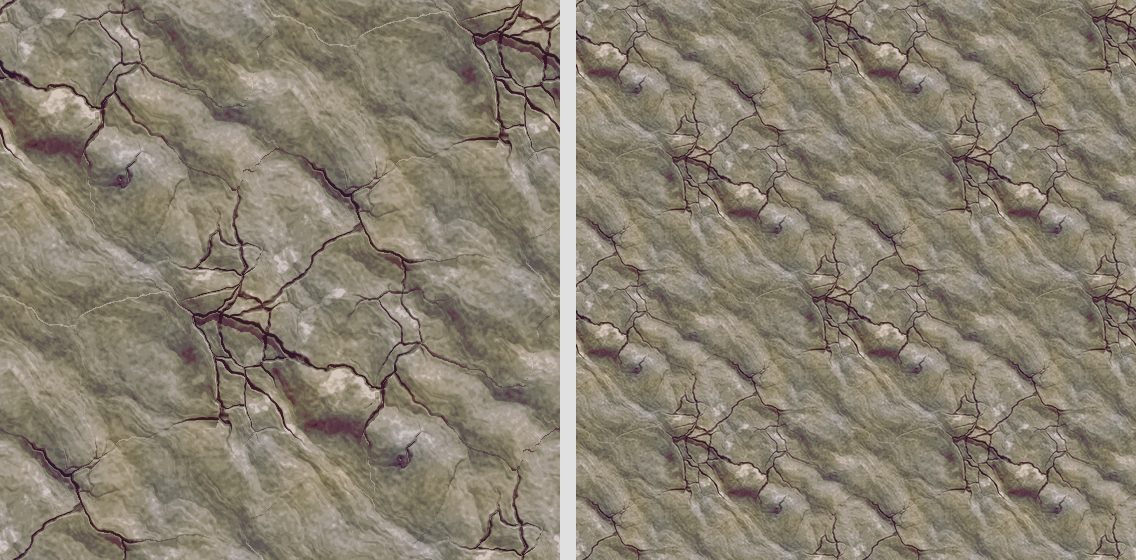
Left, the tile; right, the same tile 2 across and 2 down.
Reproduce this texture procedurally as a Shadertoy shader.

```glsl
const float TAU = 6.2831853;

vec2 hash2(vec2 p) {
    vec3 q = fract(p.xyx * vec3(0.1031, 0.1030, 0.0973));
    q += dot(q, q.yzx + 33.33);
    return fract((q.xx + q.yz) * q.zy);
}

// Gradient noise that wraps after a whole number of cells
float noise(vec2 p, vec2 period, float seed) {
    vec2 i = floor(p), f = p - i;
    vec2 s = f * f * f * (f * (f * 6.0 - 15.0) + 10.0);
    vec4 n;
    for (int k = 0; k < 4; k++) {
        vec2 corner = vec2(k & 1, k >> 1);
        vec2 slope = hash2(mod(i + corner, period) + seed * 17.3) * 2.0 - 1.0;
        n[k] = dot(slope, f - corner);
    }
    return mix(mix(n.x, n.y, s.x), mix(n.z, n.w, s.x), s.y);
}

float fbm(vec2 p, vec2 period, int octaves, float seed) {
    float sum = 0.0, amp = 1.0;
    for (int k = 0; k < octaves; k++) {
        sum += amp * noise(p * period, period, seed + float(k));
        period *= 2.0;
        amp *= 0.5;
    }
    return sum;
}

// Wrapped cells: xy = offset from the centre, z = distance to the edge, w = cell id
vec4 cells(vec2 p, vec2 period, float seed) {
    vec2 q = p * period, i = floor(q), f = q - i;
    vec2 near = vec2(8.0), next = vec2(8.0);
    float id = 0.0;
    for (int y = -2; y <= 2; y++)
    for (int x = -2; x <= 2; x++) {
        vec2 g = vec2(x, y);
        vec2 h = hash2(mod(i + g, period) + seed * 13.7);
        vec2 r = g + 0.1 + 0.8 * h - f;
        if (dot(r, r) < dot(near, near)) {
            next = near;
            near = r;
            id = fract(h.x * 7.3 + h.y * 11.9);
        } else if (dot(r, r) < dot(next, next)) {
            next = r;
        }
    }
    float edge = dot(0.5 * (near + next), normalize(next - near));
    return vec4(-near / period, edge / period.x, id);
}

float facet(vec4 c) {
    return dot(c.xy, vec2(c.w, fract(c.w * 57.3)) - 0.5);
}

// Rock height; also gives crack depth and x = brokenness, y = slab id
float relief(vec2 p, out float crack, out vec2 slab) {
    vec2 d = vec2(p.x + p.y, p.x - p.y);
    vec2 w = d + 0.09 * vec2(fbm(d, vec2(4), 5, 1.0), fbm(d, vec2(4), 5, 2.0));
    float zone = 0.5 * (cos(TAU * d.x) + cos(TAU * (d.y - 0.1)));
    float broken = smoothstep(-0.2, 0.6, zone + 0.9 * fbm(d, vec2(3), 3, 3.0));
    vec4 big = cells(w, vec2(4, 3), 4.0);
    vec4 small = cells(w, vec2(9, 8), 5.0);
    float rubble = broken * smoothstep(-0.05, 0.2, noise(d * 4.0, vec2(4), 6.0));

    // Soft diagonal folds, then tilted slabs and small stones
    float h = 0.085 * fbm(w, vec2(4, 2), 6, 7.0);
    h += 0.11 * abs(noise(w * vec2(5, 3), vec2(5, 3), 14.0));
    h += (0.2 + 0.8 * broken) * (0.8 * facet(big) + 0.05 * big.w * broken);
    h += rubble * (0.7 * facet(small) + 0.025 * small.w);

    float wide = 0.004 + 0.006 * max(0.0, noise(d * 9.0, vec2(9), 8.0) + 0.3);
    crack = broken * (1.0 - smoothstep(0.2 * wide, wide, big.z));
    crack = max(crack, 0.85 * rubble * (1.0 - smoothstep(0.001, 0.005, small.z)));
    slab = vec2(broken, big.w);
    return h - 0.012 * crack;
}

// Stone colours by tone, from deep shadow to bleached crust
vec3 stone(float t) {
    vec3 c = mix(vec3(0.20, 0.09, 0.15), vec3(0.36, 0.22, 0.26), smoothstep(-3.2, -1.96, t));
    c = mix(c, vec3(0.39, 0.35, 0.32), smoothstep(-1.96, -1.15, t));
    c = mix(c, vec3(0.47, 0.45, 0.37), smoothstep(-1.15, -0.43, t));
    c = mix(c, vec3(0.56, 0.53, 0.45), smoothstep(-0.43, 0.3, t));
    c = mix(c, vec3(0.65, 0.61, 0.56), smoothstep(0.3, 1.1, t));
    return mix(c, vec3(0.82, 0.77, 0.75), smoothstep(1.1, 2.1, t));
}

void mainImage(out vec4 fragColor, in vec2 fragCoord) {
    vec2 p = fragCoord / iResolution.xy;
    vec2 d = vec2(p.x + p.y, p.x - p.y);
    vec2 light = vec2(0.35, 0.94);
    float crack, unusedCrack;
    vec2 slab, unusedSlab;
    float h = relief(p, crack, slab);
    float hNear = relief(p + 0.003 * light, unusedCrack, unusedSlab);
    float hFar = relief(p + 0.018 * light, unusedCrack, unusedSlab);

    // Slope light and shadows under ledges
    float slope = (h - hNear) / 0.003;
    float tone = 0.15 + clamp(1.1 * slope / (1.0 + 0.6 * abs(slope)), -1.3, 0.9);
    tone += clamp((h - hFar) * 14.0, -0.6, 0.5);
    tone -= 1.1 * smoothstep(0.025, 0.07, hFar - h);

    // Weathering, grain and bleached crust on the slabs
    float stain = fbm(d, vec2(5, 3), 5, 21.0);
    float grain = fbm(d, vec2(80), 2, 27.0);
    tone += 0.7 * stain + 0.9 * grain + 0.5 * fbm(d, vec2(22), 3, 31.0);
    float crust = fbm(d, vec2(9, 12), 6, 35.0) + 0.35 * slab.x * (slab.y - 0.2);
    tone += 1.2 * smoothstep(0.32, 0.46, crust) * (0.4 + 0.6 * slab.x);
    tone -= 2.6 * crack;

    vec3 color = stone(tone);
    color += vec3(0.05, 0.02, -0.05) * noise(d * 6.0, vec2(6), 41.0);
    fragColor = vec4(clamp(color, 0.0, 1.0), 1.0);
}
```
